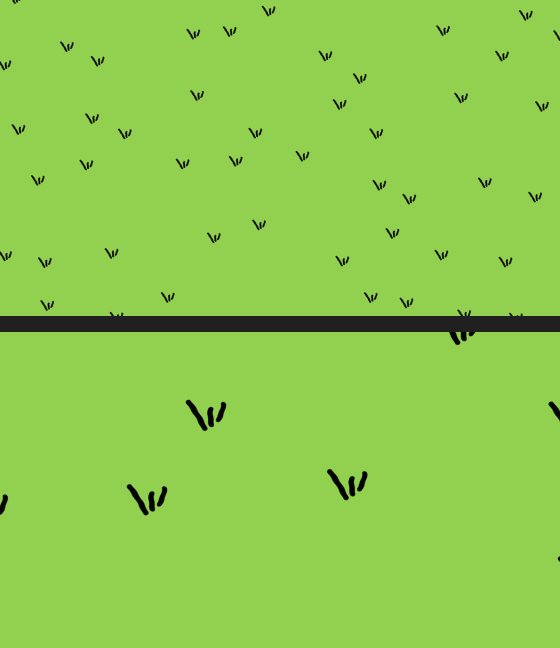
Top: the whole. Bottom: its middle third, enlarged.
Write a WebGL 1 fragment shader that draws this pattern.

```glsl
precision highp float;

uniform vec2 u_resolution;

vec2 hash2(vec2 cell) {
  vec2 k = vec2(dot(cell, vec2(127.1, 311.7)), dot(cell, vec2(269.5, 183.3)));
  return fract(sin(k) * 43758.547);
}

// Distance to a round-ended blade of grass, bowed sideways at its middle
float blade(vec2 p, vec2 top, vec2 root, float bow, float radius) {
  vec2 axis = root - top;
  float t = clamp(dot(p - top, axis) / dot(axis, axis), 0.0, 1.0);
  vec2 side = normalize(vec2(-axis.y, axis.x));
  vec2 spine = top + axis * t + side * bow * 4.0 * t * (1.0 - t);
  return length(p - spine) - radius;
}

// One long leaning blade and two short ones
float tuft(vec2 p) {
  p.x += 0.0004 * sin(p.y * 520.0);
  float longBlade = blade(p, vec2(-0.0180, 0.0135), vec2(-0.0015, -0.0135), 0.0008, 0.0029);
  float midBlade = blade(p, vec2(0.0050, 0.0060), vec2(0.0060, -0.0095), -0.0008, 0.0029);
  float endBlade = blade(p, vec2(0.0185, 0.0115), vec2(0.0130, -0.0045), 0.0010, 0.0027);
  return min(longBlade, min(midBlade, endBlade));
}

void main() {
  vec2 uv = gl_FragCoord.xy / u_resolution.y;
  float pixel = 1.0 / u_resolution.y;

  // Staggered rows of cells, one jittered tuft kept inside each
  float cellSize = 0.2;
  vec2 grid = uv / cellSize + vec2(0.0, 0.35);
  float row = floor(grid.y);
  grid.x += 0.43 * row;
  vec2 cell = floor(grid);
  vec2 jitter = (hash2(cell + 7.0) - 0.5) * vec2(0.74, 0.80);
  vec2 local = (fract(grid) - 0.5 - jitter) * cellSize;

  float ink = 1.0 - smoothstep(-0.8 * pixel, 0.8 * pixel, tuft(local));

  vec3 meadow = vec3(0.573, 0.820, 0.314);
  vec3 black = vec3(0.02);
  gl_FragColor = vec4(mix(meadow, black, ink), 1.0);
}
```
